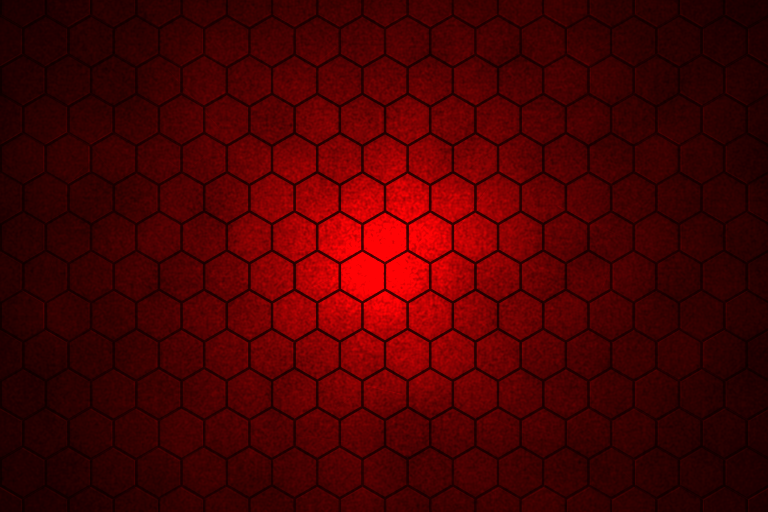
Reproduce this background procedurally as a WebGL 2 fragment shader.

```glsl
#version 300 es
precision highp float;
// Dark red honeycomb plate lit by a hot glow near its middle.
// A hexagon lattice distance gives grooves and bevels; gradient noise and
// hashed line segments add stains, grain and scratches to the glow.

uniform vec2 u_resolution;
out vec4 outColor;

const float CELL = 0.0883;                     // hexagon width, canvas height = 1
const vec2 LATTICE_ORIGIN = vec2(0.002, 0.0365);
const vec2 GLOW_CENTER = vec2(0.002, 0.004);
const float SCRATCHES = 56.0;

vec2 hash2(vec2 p) {
  vec3 q = fract(p.xyx * vec3(0.1031, 0.1030, 0.0973));
  q += dot(q, q.yzx + 33.33);
  return fract((q.xx + q.yz) * q.zy);
}

float cornerSlope(vec2 cell, vec2 corner, vec2 f) {
  return dot(hash2(cell + corner) * 2.0 - 1.0, f - corner);
}

float gradientNoise(vec2 p) {
  vec2 cell = floor(p), f = fract(p);
  vec2 u = f * f * (3.0 - 2.0 * f);
  float low = mix(cornerSlope(cell, vec2(0, 0), f), cornerSlope(cell, vec2(1, 0), f), u.x);
  float high = mix(cornerSlope(cell, vec2(0, 1), f), cornerSlope(cell, vec2(1, 1), f), u.x);
  return mix(low, high, u.y);
}

float fbm(vec2 p) {
  float sum = 0.0, gain = 0.6;
  for (int i = 0; i < 5; i++) {
    sum += gain * gradientNoise(p);
    p = mat2(1.6, 1.2, -1.2, 1.6) * p + 17.3;
    gain *= 0.6;
  }
  return sum;
}

// Distance from p to the nearest side of its pointy-topped hexagon
float hexEdge(vec2 p, float size) {
  vec2 period = vec2(1.0, sqrt(3.0));
  p /= size;
  vec2 a = mod(p, period) - 0.5 * period;
  vec2 b = mod(p - 0.5 * period, period) - 0.5 * period;
  vec2 local = abs(dot(a, a) < dot(b, b) ? a : b);
  return size * (0.5 - max(local.x, dot(local, 0.5 * period)));
}

float stroke(float dist, float halfWidth, float pixel) {
  return 1.0 - smoothstep(halfWidth - 0.6 * pixel, halfWidth + 0.6 * pixel, dist);
}

float segmentDistance(vec2 p, vec2 center, vec2 dir, float halfLength) {
  vec2 q = p - center;
  return length(q - dir * clamp(dot(q, dir), -halfLength, halfLength));
}

// Faint thin scratches scattered over the plate
float scratches(vec2 p, vec2 extent, float pixel) {
  float sum = 0.0;
  for (float i = 0.0; i < SCRATCHES; i++) {
    vec2 center = (hash2(vec2(i, 3.7)) - 0.5) * extent;
    vec2 r = hash2(vec2(i, 19.1));
    float angle = r.x * 6.2832;
    float d = segmentDistance(p, center, vec2(cos(angle), sin(angle)), mix(0.015, 0.075, r.y));
    sum += stroke(d, 0.0007, pixel) * mix(0.3, 1.0, r.x);
  }
  return min(sum, 1.0);
}

// Tight hot core over a wide, slow falloff
float glow(float r) {
  return 0.72 * exp(-r / 0.14) + 0.6 * exp(-r / 0.5);
}

void main() {
  float pixel = 1.0 / u_resolution.y;
  vec2 p = (gl_FragCoord.xy - 0.5 * u_resolution) * pixel;
  vec2 fromGlow = p - GLOW_CENTER;
  float r = length(fromGlow);
  float outer = smoothstep(0.1, 0.65, r);

  // Worn surface
  float stains = fbm(p * 7.0 + 4.0);
  float grain = gradientNoise(p * 190.0) + 0.7 * gradientNoise(p * 95.0 + 31.0);
  float wear = 1.04 + 0.42 * stains + 0.4 * grain;
  wear += 0.2 * scratches(p, vec2(1.5, 1.0), pixel) * smoothstep(-0.2, 0.3, stains + 0.1);
  float light = glow(r) * max(wear, 0.3);

  // Lit bevel beside each groove, stronger away from the glow
  vec2 grid = p - LATTICE_ORIGIN;
  vec2 bevelShift = 0.0048 * fromGlow / max(r, 0.05);
  float bevel = stroke(hexEdge(grid - bevelShift, CELL), 0.001, pixel);
  light += bevel * mix(0.02, 0.07, outer) * (0.7 + 1.5 * stains);

  // Dark grooves with a soft shadow around them
  float edge = hexEdge(grid, CELL);
  float groove = stroke(edge, 0.0025, pixel);
  light *= 1.0 - 0.14 * exp(-edge / 0.004);
  light *= 1.0 - groove * mix(0.72, 0.42, outer);

  light = clamp(light, 0.0, 1.0);
  outColor = vec4(light, 0.014 * light, 0.022 * light, 1.0);
}
```
